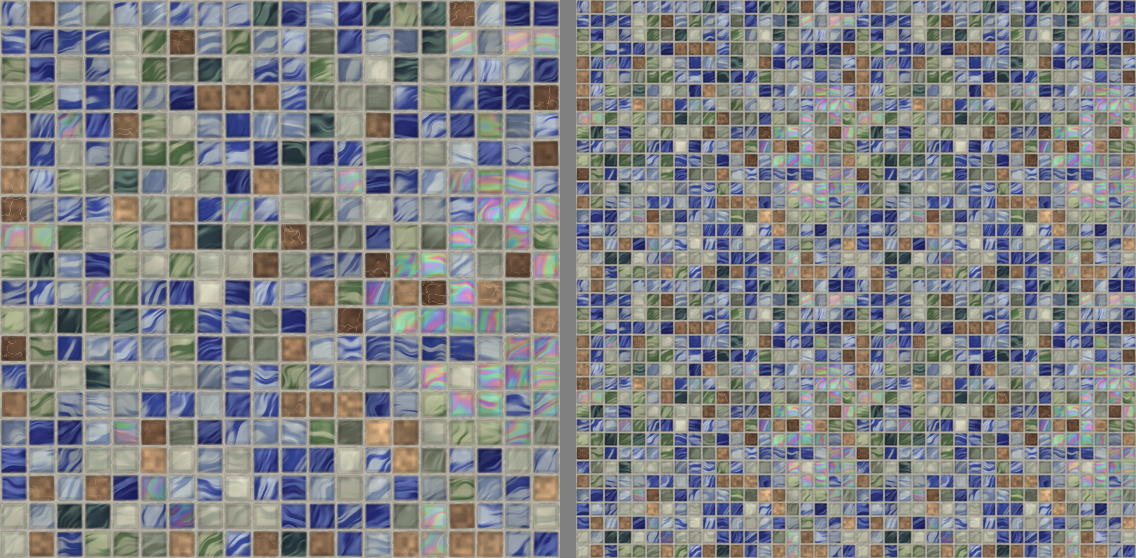
Left, the tile; right, the same tile 2 across and 2 down.
Reproduce this pattern procedurally as a Shadertoy shader.

```glsl
// Glass and stone mosaic: a square grid of small tiles set in pale grout.
// Each cell hashes its own material, streak angle and tone; glass is streaked with
// stretched, warped noise, stone is veined. Cell ids wrap, so the sheet tiles.

#define TILES 20.0        // repeats across and down
#define HALF_SIZE 0.452   // half width of a tile, in cells
#define CORNER 0.055      // corner radius, in cells
#define JITTER 0.022      // placement error, in cells
#define RIM 0.065         // width of the translucent edge, in cells
#define STONE_SHARE 0.11  // fraction of stone tiles
#define SHEEN_SHARE 0.07  // fraction of iridescent tiles outside the bright patch
#define SHEEN_CENTER vec2(0.83, 0.43)
#define GROUT vec3(0.71, 0.69, 0.64)

float hash(vec2 p) {
    return fract(sin(dot(p, vec2(127.1, 311.7))) * 43758.5453);
}

float noise(vec2 p) {
    vec2 i = floor(p), f = fract(p);
    f = f * f * (3.0 - 2.0 * f);
    return mix(mix(hash(i), hash(i + vec2(1, 0)), f.x),
               mix(hash(i + vec2(0, 1)), hash(i + vec2(1, 1)), f.x), f.y);
}

mat2 rotation(float a) {
    return mat2(cos(a), sin(a), -sin(a), cos(a));
}

float roundedBox(vec2 p, float halfSize, float radius) {
    vec2 q = abs(p) - halfSize + radius;
    return length(max(q, 0.0)) + min(max(q.x, q.y), 0.0) - radius;
}

// Brown marble: mottled body with thin pale veins
vec3 stone(vec2 p, vec2 seed, float tone) {
    vec3 body = mix(vec3(0.38, 0.27, 0.20), vec3(0.74, 0.60, 0.45), tone);
    float mottle = noise(p * 5.0 + seed);
    float bend = noise(p * 3.5 + seed + 19.0) + 0.35 * noise(p * 8.0 + seed);
    float vein = 1.0 - smoothstep(0.0, 0.07, abs(bend - 0.65));
    vec3 col = body * (0.8 + 0.4 * mottle);
    return mix(col, vec3(0.80, 0.70, 0.57), vein * 0.5 * hash(seed + 4.0));
}

// Body and streak colours of a glass tile
void glassColours(float pick, out vec3 body, out vec3 streak) {
    if (pick < 0.13)      { body = vec3(0.15, 0.17, 0.43); streak = vec3(0.33, 0.39, 0.64); }
    else if (pick < 0.35) { body = vec3(0.65, 0.69, 0.74); streak = vec3(0.19, 0.25, 0.55); }
    else if (pick < 0.57) { body = vec3(0.69, 0.72, 0.72); streak = vec3(0.42, 0.48, 0.60); }
    else if (pick < 0.71) { body = vec3(0.78, 0.77, 0.69); streak = vec3(0.64, 0.66, 0.59); }
    else if (pick < 0.84) { body = vec3(0.65, 0.67, 0.54); streak = vec3(0.31, 0.41, 0.27); }
    else if (pick < 0.93) { body = vec3(0.57, 0.60, 0.53); streak = vec3(0.41, 0.43, 0.36); }
    else                  { body = vec3(0.17, 0.23, 0.26); streak = vec3(0.36, 0.46, 0.42); }
}

vec3 glass(vec2 p, vec2 seed, vec2 id) {
    vec3 body, streak;
    glassColours(hash(id + 3.3), body, streak);

    // Swirls run mostly along a rising diagonal
    vec2 q = rotation(-mix(-0.25, 1.25, hash(id + 5.1))) * p;
    q.y += 0.32 * noise(q * 2.2 + seed) + 0.15 * q.x * q.x;
    float broad = noise(vec2(q.x * 1.3, q.y * 5.0) + seed);
    float fine = noise(vec2(q.x * 1.8, q.y * 12.0) + seed + 31.0);
    float swirl = smoothstep(0.3, 0.7, mix(broad, fine, 0.4) + 0.3 * (hash(id + 6.7) - 0.5));
    vec3 col = mix(body, streak, swirl) + 0.07 * (fine - 0.5);

    // Iridescent film, gathered around one patch of the wrapped sheet
    vec2 away = abs(fract(id / TILES - SHEEN_CENTER + 0.5) - 0.5);
    float patchGlow = 1.0 - smoothstep(0.08, 0.27, length(away * vec2(1.2, 0.8)));
    float chance = SHEEN_SHARE + 0.5 * patchGlow;
    float sheen = step(hash(id + 8.9), chance);
    float phase = broad * 1.3 + q.y * 0.8 + hash(id + 2.2);
    vec3 film = 0.70 + 0.20 * cos(6.2832 * (phase + vec3(0.0, 0.38, 0.68)));
    return mix(col, film, sheen * (0.45 + 0.3 * patchGlow));
}

void mainImage(out vec4 fragColor, in vec2 fragCoord) {
    vec2 grid = fragCoord / iResolution.xy * TILES;
    float pixel = TILES / min(iResolution.x, iResolution.y);
    vec2 id = mod(floor(grid), TILES);
    vec2 seed = 60.0 * vec2(hash(id + 0.7), hash(id + 11.3));

    // Hand-set tile: slight shift, turn and size error
    vec2 p = fract(grid) - 0.5;
    p -= JITTER * (vec2(hash(id + 1.1), hash(id + 7.7)) - 0.5);
    p = rotation(0.045 * (hash(id + 9.5) - 0.5)) * p;
    float d = roundedBox(p, HALF_SIZE - 0.015 * hash(id + 12.4), CORNER);

    // Tile face
    bool isStone = hash(id + 14.2) < STONE_SHARE;
    vec3 face = isStone ? stone(p, seed, hash(id + 15.8)) : glass(p, seed, id);
    face *= mix(0.83, 1.08, hash(id + 17.6));
    face *= 1.0 + 0.14 * dot(p, vec2(hash(id + 18.1), hash(id + 19.4)) * 2.0 - 1.0);

    // Dark inner line, pale translucent rim, soft glint near the top
    float inner = smoothstep(-RIM * 2.6, -RIM, d);
    float rim = smoothstep(-RIM, -RIM * 0.2, d);
    face *= 1.0 - 0.13 * inner;
    face = mix(face, GROUT, rim * (isStone ? 0.12 : 0.32));
    float glint = exp(-60.0 * dot(p - vec2(0.1, 0.32), p - vec2(0.1, 0.32)) * vec2(0.25, 1.0).y);
    face += isStone ? 0.0 : 0.10 * glint * hash(id + 21.3);

    // Grout with wrapped grain, shaded beside the tiles
    float grain = hash(mod(floor(grid * 8.0), TILES * 8.0));
    vec3 joint = GROUT * (0.92 + 0.12 * grain);
    joint *= 0.86 + 0.14 * smoothstep(0.0, 0.04, d);

    vec3 col = mix(joint, face, 1.0 - smoothstep(-pixel * 0.6, pixel * 0.6, d));
    fragColor = vec4(clamp(col, 0.0, 1.0), 1.0);
}
```
